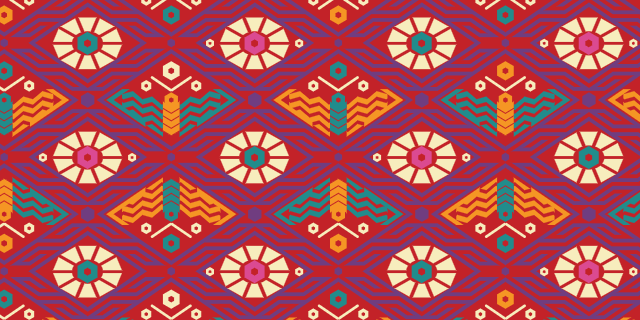
Give the GLSL for this pattern, as a Shadertoy shader.

```glsl
// Kilim weave: diamonds of flowers and stylised birds divided by purple key-hook bands.
#define UNITS 384.0              // design units over the canvas height
#define TILE vec2(200.5, 137.0)  // spacing of one motif
#define BIRD_ORIGIN vec2(5.0, 264.0)
#define FLOWER_ORIGIN vec2(105.0, 332.0)
#define STROKE 4.5               // thickness of a band stroke
#define RED vec3(0.765, 0.135, 0.155)
#define PURPLE vec3(0.44, 0.24, 0.50)
#define CREAM vec3(0.97, 0.93, 0.74)
#define TEAL vec3(0.13, 0.55, 0.55)
#define ORANGE vec3(0.96, 0.59, 0.14)
#define PINK vec3(0.86, 0.29, 0.57)

float pixel;

void paint(inout vec3 col, vec3 ink, float dist) {
    col = mix(col, ink, clamp(0.5 - dist / pixel, 0.0, 1.0));
}

float hexagon(vec2 p, float r) {
    p = abs(p);
    return max(p.x, 0.5 * p.x + 0.866 * p.y) - r;
}

float hexRing(vec2 p, float r) {
    return max(hexagon(p, r), -hexagon(p, 0.34 * r));
}

float box(vec2 p, vec2 low, vec2 high) {
    vec2 d = max(low - p, p - high);
    return max(d.x, d.y);
}

float segment(vec2 p, vec2 a, vec2 b) {
    vec2 v = b - a;
    return length(p - a - v * clamp(dot(p - a, v) / dot(v, v), 0.0, 1.0));
}

// Distance from the motif centre measured across diamond sides
float diamond(vec2 p) {
    vec2 n = 2.0 / TILE;
    return dot(abs(p), n) / length(n);
}

// Two border lines with a pair of opposed hooks between them
float keyBand(vec2 q) {
    float across = (diamond(q) - 46.0) / STROKE;
    vec2 g = vec2(across, (q.y - 11.0) / 4.6);
    if (g.y > 5.5) g = vec2(7.0, 11.0) - g;
    float d = box(g, vec2(0, 4), vec2(5, 5));
    d = min(d, box(g, vec2(4, 0), vec2(5, 5)));
    d = min(d, box(g, vec2(2, 0), vec2(5, 1)));
    d = min(d, box(g, vec2(2, 0), vec2(3, 3)));
    d = min(d, abs(abs(across - 3.5) - 3.0) - 0.5);
    return d * STROKE;
}

// Zigzag feathers inside an angular wing outline
float wings(vec2 p) {
    float x = abs(p.x), rim = diamond(p);
    float zigzag = 0.28 * x + 13.0 * abs(fract(x / 23.0) - 0.5) - 12.0;
    float f = p.y - zigzag;
    float feather = (abs(mod(f + 5.5, 11.0) - 5.5) - 3.3) * 0.82;
    feather = max(feather, max(f - 4.0, rim - 42.0));
    feather = max(feather, max(10.0 - x, x - 59.0));
    float outline = max(abs(rim - 41.5) - 2.5, max(p.y - 13.0, 31.0 - x));
    return min(feather, outline);
}

// Stacked chevrons below a ringed hexagon
float body(vec2 p) {
    float f = p.y - 0.6 * abs(p.x);
    float chevron = (abs(mod(f + 43.0, 9.0) - 4.5) - 3.8) * 0.85;
    chevron = max(chevron, max(abs(p.x) - 10.0, abs(f + 25.0) - 18.0));
    return min(chevron, hexRing(p, 8.0));
}

// Ten wedges around an oval, split by even gaps
float petals(vec2 p) {
    vec2 e = p * vec2(31.0 / 40.0, 1.0);
    float sector = 6.2831853 / 10.0;
    float a = abs(mod(atan(e.x, e.y) + 0.5 * sector, sector) - 0.5 * sector);
    float r = length(e);
    float wedge = 1.7 - r * sin(0.5 * sector - a);
    return max(max(wedge, r * cos(a) - 31.0), 14.5 - r);
}

void mainImage(out vec4 fragColor, in vec2 fragCoord) {
    pixel = UNITS / iResolution.y;
    vec2 p = fragCoord * pixel;
    vec3 col = RED;

    // Bands, folded about each bird
    vec2 birdId = round((p - BIRD_ORIGIN) / TILE);
    vec2 bird = p - BIRD_ORIGIN - birdId * TILE;
    vec2 q = abs(bird);
    paint(col, PURPLE, keyBand(q));
    paint(col, PURPLE, hexagon(q - vec2(0.5 * TILE.x, 0.0), 8.0));
    paint(col, PURPLE, hexagon(q - vec2(0.0, 0.5 * TILE.y), 4.5));

    // Birds, turned over on alternate rows, with colours swapped by parity
    bool upright = mod(birdId.y, 2.0) < 0.5;
    bool tealWings = mod(birdId.x + birdId.y, 2.0) > 0.5;
    if (!upright) bird.y = -bird.y;
    vec3 bodyInk = tealWings ? ORANGE : TEAL;
    bool paleHead = upright && mod(birdId.x, 4.0) == 1.0;
    vec2 side = vec2(abs(bird.x), bird.y);
    paint(col, tealWings ? TEAL : ORANGE, wings(bird));
    paint(col, bodyInk, body(bird));
    paint(col, paleHead ? CREAM : bodyInk, hexRing(bird - vec2(0, 35), 10.0));
    paint(col, CREAM, segment(side, vec2(1, 12), vec2(23, 27)) - 1.6);
    paint(col, CREAM, hexRing(side - vec2(30, 17), 6.0));

    // Flowers, with small side beads on the pink ones
    vec2 flowerId = round((p - FLOWER_ORIGIN) / TILE);
    vec2 flower = p - FLOWER_ORIGIN - flowerId * TILE;
    bool pinkHeart = mod(flowerId.x + flowerId.y, 2.0) > 0.5;
    paint(col, CREAM, petals(flower));
    paint(col, pinkHeart ? PINK : TEAL, hexRing(flower, 12.0));
    if (pinkHeart) paint(col, CREAM, hexRing(vec2(abs(flower.x) - 53.5, flower.y), 4.8));

    fragColor = vec4(col, 1.0);
}
```
